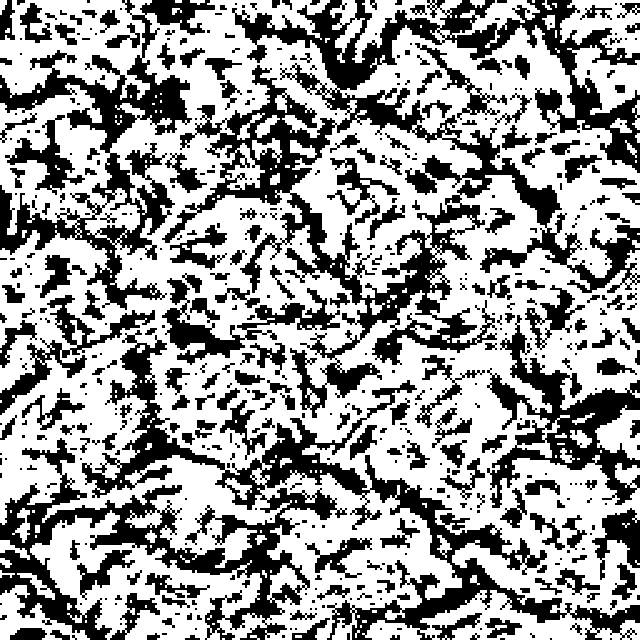
A WebGL 1 fragment shader for this texture:

```glsl
precision highp float;
// Weathered cobbles in two tones: large cellular domes split by dark cracks,
// each layered with broken concentric strata and small cellular grain.
// The tone is sampled on a coarse square grid and cut to ink by ordered dither.

uniform vec2 u_resolution;

const vec3 PAPER = vec3(1.0);
const vec3 INK = vec3(0.0);

const float GRID = 256.0;              // square dots across the canvas
const vec2 DOME_COUNT = vec2(3.8, 4.8);
const float DOME_DROP = 0.55;          // how far arc centres sit below a dome
const float DOME_TILT = 1.5;           // spread of arc directions, radians
const float CRACK_WIDTH = 0.17;
const float CRACK_DEPTH = 0.42;
const vec2 STRATA_SCALE = vec2(3.2, 9.5); // lumps per radian, layers per dome
const float GRAIN_COUNT = 38.0;
const float SPECK_COUNT = 76.0;
const float STRATA_WEIGHT = 0.90;
const float SUBSTRATA_WEIGHT = 0.55;
const float GRAIN_WEIGHT = 0.80;
const float SPECK_WEIGHT = 0.45;
const float RELIEF_WEIGHT = 0.13;
const float BRIGHTNESS = 0.15;
const float DITHER_CRISP = 0.08;
const float DITHER_SOFT = 0.42;

vec2 hash2(vec2 p) {
  vec3 q = fract(p.xyx * vec3(0.1031, 0.1030, 0.0973));
  q += dot(q, q.yzx + 33.33);
  return fract((q.xx + q.yz) * q.zy);
}

// Nearest distance, second distance, and the position of the nearest seed.
vec4 cellular(vec2 p) {
  vec2 base = floor(p);
  vec4 found = vec4(9.0);
  for (int y = -1; y <= 1; y++) {
    for (int x = -1; x <= 1; x++) {
      vec2 id = base + vec2(float(x), float(y));
      vec2 seed = id + hash2(id + 40.0);
      float d = distance(p, seed);
      if (d < found.x) {
        found = vec4(d, found.x, seed);
      } else {
        found.y = min(found.y, d);
      }
    }
  }
  return found;
}

// Slow layered sines, about -1 to 1.
float swell(vec2 p) {
  return 0.5 * sin(p.x + 1.7 * sin(p.y * 0.8 + 1.0))
       + 0.5 * sin(p.y * 1.3 - 1.4 * sin(p.x * 0.7) + 2.0);
}

float bayer2(vec2 cell) {
  cell = floor(cell);
  return fract(cell.x * 0.5 + cell.y * cell.y * 0.75);
}

float bayer4(vec2 cell) {
  return bayer2(cell * 0.5) * 0.25 + bayer2(cell) + 0.03125;
}

// Signed tone of the stone: below zero is ink.
float stoneTone(vec2 uv) {
  // Domes with uneven outlines
  vec2 warp = vec2(swell(uv * 31.0), swell(uv.yx * 27.0 + 5.0));
  vec2 p = uv * DOME_COUNT + 0.09 * warp;
  vec4 dome = cellular(p);
  float crack = 1.0 - smoothstep(0.0, CRACK_WIDTH, dome.y - dome.x);
  crack *= 0.85 + 0.35 * swell(uv * 19.0 + 3.0);

  // Arched strata around a point below each dome
  vec2 trait = hash2(floor(dome.zw) + 7.0);
  float tilt = (trait.x - 0.5) * DOME_TILT;
  vec2 q = p - dome.zw + DOME_DROP * vec2(sin(tilt), cos(tilt));
  vec2 arc = vec2(atan(q.x, q.y), length(q)) * STRATA_SCALE + trait * 50.0;
  float strata = cellular(arc).x;
  float substrata = cellular(arc * 1.9 + 11.0).x;

  // Opposed weights keep the mean tone near zero
  float grain = cellular(uv * GRAIN_COUNT + 0.5 * warp).x;
  float speck = cellular(uv * SPECK_COUNT + 23.0).x;
  float tone = STRATA_WEIGHT * strata - SUBSTRATA_WEIGHT * substrata
             - GRAIN_WEIGHT * grain + SPECK_WEIGHT * speck;
  tone += RELIEF_WEIGHT * swell(uv * 43.0 + warp);
  return tone + BRIGHTNESS - CRACK_DEPTH * crack;
}

void main() {
  vec2 cell = floor(gl_FragCoord.xy / min(u_resolution.x, u_resolution.y) * GRID);
  vec2 uv = (cell + 0.5) / GRID;

  // Smudged patches dither widely, crisp ones hardly at all
  float smudge = smoothstep(-0.2, 0.9, swell(uv * 24.0 + 9.0));
  float spread = mix(DITHER_CRISP, DITHER_SOFT, smudge);
  float tone = stoneTone(uv) + spread * (bayer4(cell) - 0.5);

  gl_FragColor = vec4(mix(INK, PAPER, step(0.0, tone)), 1.0);
}
```
